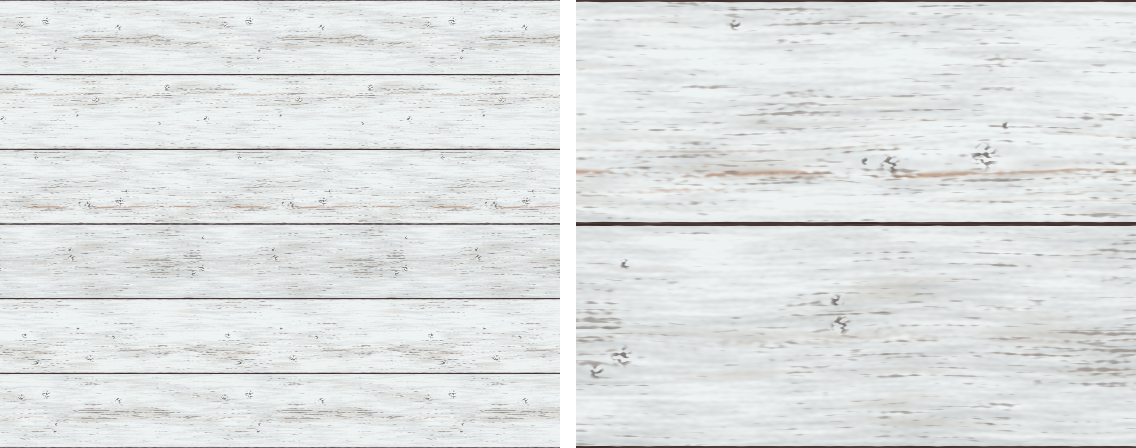
Left: the whole. Right: its middle third, enlarged.
A Shadertoy shader for this texture:

```glsl
// Whitewashed timber: six horizontal planks with dark seams, fine worn grain and nicks.
// Stretched gradient noise, periodic in x, makes the fibres; a loop scatters the knots.
// The pattern repeats about 2.75 times across and every five planks down.

vec2 hash2(vec2 p) {
    vec3 q = fract(p.xyx * vec3(.1031, .1030, .0973));
    q += dot(q, q.yzx + 33.33);
    return fract((q.xx + q.yz) * q.zy);
}

float corner(vec2 cell, vec2 offset, float period) {
    cell.x = mod(cell.x, period);
    float angle = 6.2832 * hash2(cell + 17.).x;
    return dot(vec2(cos(angle), sin(angle)), offset);
}

// Gradient noise, roughly -1 to 1, wrapping in x
float noise(vec2 p, float period) {
    vec2 i = floor(p), f = p - i, s = f * f * f * (f * (f * 6. - 15.) + 10.), e = vec2(1, 0);
    float low = mix(corner(i, f, period), corner(i + e, f - e, period), s.x);
    float high = mix(corner(i + e.yx, f - e.yx, period), corner(i + 1., f - 1., period), s.x);
    return 1.4 * mix(low, high, s.y);
}

float grain(vec2 p, float across, float down) {
    return noise(p * vec2(across, down), across);
}

void mainImage(out vec4 fragColor, in vec2 fragCoord) {
    float pixel = 6. / iResolution.y;
    float y = 6. - fragCoord.y * pixel;
    float u = fragCoord.x * pixel / 2.722;
    float v = fract(y);
    int plank = int(floor(y)) % 5;
    float seed = float(plank) * 7.3 + 3.;

    // Small knots and nicks; the fibres bend around them
    float marks = 0., bend = .02 * noise(vec2(u * 3., seed), 3.);
    for (int k = 0; k < 5; k++) {
        vec2 place = hash2(vec2(float(k) * 5.7 + 2., seed));
        float size = mix(.02, .075, pow(hash2(vec2(seed, float(k) + 9.)).x, 2.));
        vec2 d = vec2((fract(u - place.x + .5) - .5) * 2.722, v - mix(.1, .9, place.y));
        vec2 spread = d / vec2(5. * size, 1.6 * size);
        bend -= .45 * d.y * exp(-dot(spread, spread));
        float disc = 1. - smoothstep(.3 * size, size + .3 * pixel, length(d));
        float crumbs = noise(d * vec2(34, 54) + float(k) * 13., 997.);
        marks = max(marks, disc * smoothstep(.05, .5, crumbs + .008 / size));
    }
    vec2 g = vec2(u, seed + v + bend);

    // Each plank has its own greyness, rust and band of heavier wear
    float greyness = float[5](.02, -.07, .01, .11 + .12 * v, -.05)[plank];
    float rustiness = float[5](.3, .6, 1., .3, .5)[plank];
    float bandHeight = float[5](.58, .27, .77, .52, .72)[plank];
    float bandOffset = v + bend - bandHeight;
    float band = exp(-pow(bandOffset / .13, 2.));
    float broad = grain(g, 3., 5.);
    float fibre = grain(g, 5., 23.);
    float hair = grain(g, 12., 50.);
    float ragged = grain(g + 3.3, 64., 60.);
    float wear = .35 * broad + .2 * band;

    // Paint: white with soft grey fibres
    float tone = .15 + greyness + .27 * broad + .3 * fibre + .3 * hair + .14 * ragged + .12 * band;
    vec3 colour = mix(vec3(.934, .952, .951), vec3(.775, .79, .79), clamp(tone, 0., 1.));

    // Bare wood: tan stains, thin rusty streaks and hairline cracks broken along their length
    float stain = smoothstep(.2, .9, grain(g + 1.7, 4., 17.) + wear - .1);
    colour = mix(colour, vec3(.80, .77, .73), .35 * stain);
    float rust = smoothstep(.3, .8, grain(g + 4.1, 3., 42.) + .25 * broad + .25 * ragged);
    float edge = exp(-pow((bandOffset + .012 * grain(g, 6., 2.)) / .011, 2.));
    edge *= smoothstep(-.25, .5, grain(g + 6.7, 7., 9.) + .6 * ragged);
    colour = mix(colour, vec3(.70, .54, .44), rustiness * max(.55 * rust * band, .7 * edge));
    float crack = smoothstep(.5, 1., grain(g + 2.3, 6., 58.) + wear + .35 * ragged);
    colour = mix(colour, vec3(.47, .41, .38), .48 * crack);
    float scratch = smoothstep(.5, .95, grain(g + 5.9, 20., 68.) + .7 * wear + .15 * ragged);
    colour = mix(colour, vec3(.49, .45, .42), .4 * scratch);
    colour = mix(colour, vec3(.30, .26, .24), .65 * marks);

    // Seams between planks, slightly ragged, with a faint shadow
    float gap = min(v, 1. - v) + .002 * noise(vec2(u * 40., seed), 40.);
    colour *= 1. - .06 * exp(-gap * 45.);
    float seam = 1. - smoothstep(.0085 - .5 * pixel, .0085 + .5 * pixel, gap);
    vec3 seamColour = vec3(.28, .22, .21) + .08 * noise(vec2(u * 9., floor(y)), 9.);
    colour = mix(colour, seamColour, seam);

    fragColor = vec4(colour, 1);
}
```
